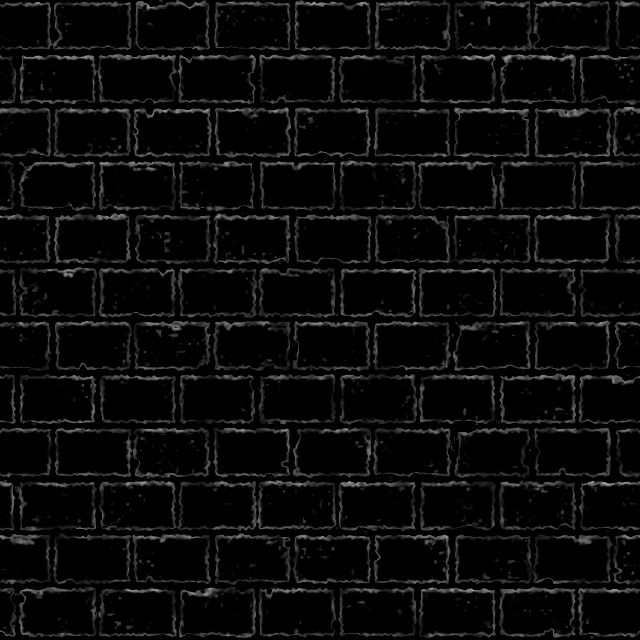
This texture map is drawn by a WebGL 1 fragment shader. Its source:

```glsl
precision highp float;

uniform vec2 u_resolution;

// Lengths are in row heights: the canvas is ROWS units wide and high.
const float ROWS = 12.0;
const float COLUMNS = 8.0;
const float PITCH = ROWS / COLUMNS;
const vec2 HALF_BRICK = vec2(0.700, 0.440);
const float CENTRE_Y = 0.516;
const float EVEN_CENTRE_X = 1.078;
const float ODD_CENTRE_X = 0.234;
const float SIZE_JITTER = 0.035;
const float CORNER_RADIUS = 0.035;

// Edge highlights: line width and brightness per side.
const float TOP_WIDTH = 0.080;
const float SIDE_WIDTH = 0.064;
const float BOTTOM_WIDTH = 0.056;
const float TOP_LIGHT = 0.50;
const float SIDE_LIGHT = 0.36;
const float BOTTOM_LIGHT = 0.38;
const float EDGE_SOFTNESS = 0.014;

// Wear.
const float ROUGHNESS = 0.055;
const float WAVINESS = 0.040;
const float CHIP_DEPTH = 0.085;
const float SPECK_LIGHT = 0.26;

float hash(vec2 p) {
  return fract(sin(dot(p, vec2(127.1, 311.7))) * 43758.5453);
}

// Value noise with a whole number of cells per row height; wraps at the canvas edge.
float wrapNoise(vec2 p, float cellsPerRow) {
  float period = ROWS * cellsPerRow;
  p *= cellsPerRow;
  vec2 i = floor(p);
  vec2 f = fract(p);
  f = f * f * (3.0 - 2.0 * f);
  vec2 a = mod(i, period);
  vec2 b = mod(i + 1.0, period);
  return mix(mix(hash(a), hash(vec2(b.x, a.y)), f.x),
             mix(hash(vec2(a.x, b.y)), hash(b), f.x), f.y);
}

float roundedBox(vec2 p, vec2 halfSize, float radius) {
  vec2 q = abs(p) - halfSize + radius;
  return length(max(q, 0.0)) + min(max(q.x, q.y), 0.0) - radius;
}

void main() {
  vec2 p = gl_FragCoord.xy / u_resolution * ROWS;
  float pixel = ROWS / min(u_resolution.x, u_resolution.y);

  // Staggered brick layout
  float row = floor(p.y);
  float centreX = mix(EVEN_CENTRE_X, ODD_CENTRE_X, mod(row, 2.0));
  float column = floor((p.x - centreX) / PITCH + 0.5);
  vec2 id = vec2(mod(column, COLUMNS), mod(row, ROWS));
  vec2 local = p - vec2(centreX + column * PITCH, row + CENTRE_Y);

  // Independent shift of the left and right ends
  float left = (hash(id + 17.3) - 0.5) * SIZE_JITTER;
  float right = (hash(id + 41.9) - 0.5) * SIZE_JITTER;
  vec2 halfSize = HALF_BRICK + vec2(0.5 * (right - left), 0.0);
  local.x -= 0.5 * (left + right);

  // Noise layers
  float grain = wrapNoise(p, 18.0);
  float crumbs = wrapNoise(p + 0.37, 13.0);
  float wave = wrapNoise(p, 6.0);
  float chips = wrapNoise(p + 3.7, 4.0);
  float patches = wrapNoise(p + 5.3, 2.0);
  float fading = wrapNoise(p + 8.1, 3.0);

  // Depth inside the worn outline
  float box = roundedBox(local, halfSize, CORNER_RADIUS);
  float depth = -box + ROUGHNESS * (grain - 0.5) + WAVINESS * (wave - 0.5);
  depth -= CHIP_DEPTH * smoothstep(0.76, 0.94, chips);

  // Width and brightness of the nearest side
  vec2 nearSide = abs(local) - halfSize;
  float horizontal = smoothstep(-0.02, 0.02, nearSide.y - nearSide.x);
  float upper = step(0.0, local.y);
  float width = mix(SIDE_WIDTH, mix(BOTTOM_WIDTH, TOP_WIDTH, upper), horizontal);
  float light = mix(SIDE_LIGHT, mix(BOTTOM_LIGHT, TOP_LIGHT, upper), horizontal);

  // Broken highlight along the outline
  float soft = max(EDGE_SOFTNESS, pixel * 0.6);
  float line = smoothstep(-soft, soft, depth)
             * (1.0 - smoothstep(0.3 * width, width + 0.5 * pixel, depth));
  float strength = (0.45 + 0.75 * crumbs) * mix(0.4, 1.0, smoothstep(0.1, 0.5, fading));
  strength *= mix(0.8, 1.1, hash(id + 73.1));
  float value = line * light * strength;

  // Sparse specks on some faces and loose crumbs along the joints
  float face = smoothstep(0.0, 0.05, -box) * smoothstep(0.55, 0.85, patches);
  float joint = smoothstep(-0.01, 0.01, box) * (1.0 - smoothstep(0.03, 0.06, box));
  joint *= smoothstep(0.68, 0.85, chips);
  float speck = smoothstep(0.68, 0.95, crumbs) * smoothstep(0.35, 0.65, grain);
  value = max(value, SPECK_LIGHT * speck * max(face, joint));

  gl_FragColor = vec4(vec3(value), 1.0);
}
```
